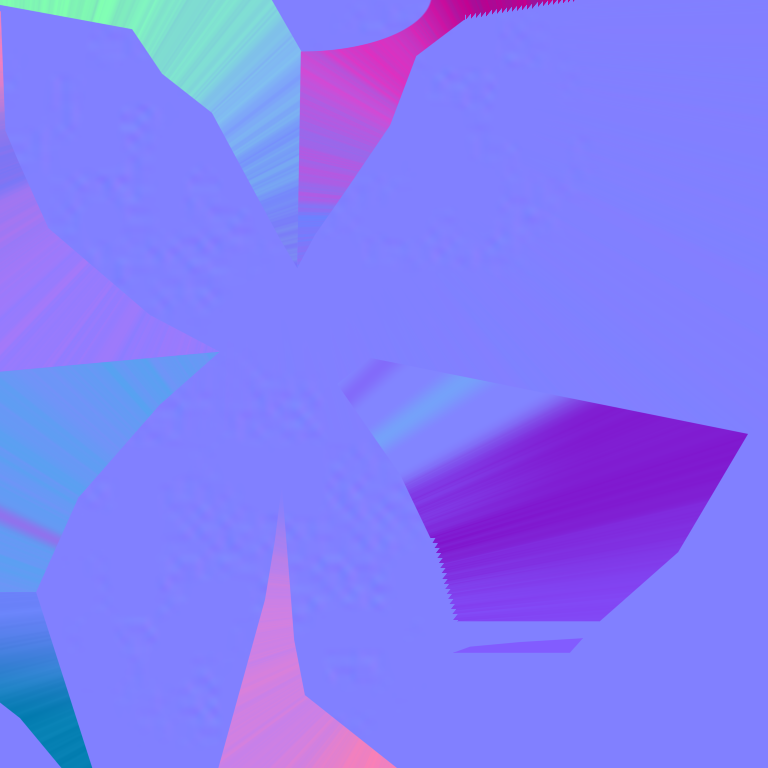
This texture map is drawn by a three.js fragment shader. Its source:

```glsl
// Tangent-space normal map: flat blue leaves split by fanned, streaked petals.
#define FLAT vec3(.505, .502, 1.)
#define EDGE_SOFT .0009
#define STREAK_FREQ 24.
#define STREAK_GAIN .1
#define BUMP_FREQ 75.
#define BUMP_GAIN .045
#define TOOTH_FREQ 150.
#define TOOTH_SIZE .007

varying vec2 vUv;

float hash(vec2 p) {
  return fract(sin(dot(p, vec2(127.1, 311.7))) * 43758.5);
}

float noise(vec2 p) {
  vec2 i = floor(p), f = fract(p);
  f *= f * (3. - 2. * f);
  return mix(mix(hash(i), hash(i + vec2(1, 0)), f.x),
             mix(hash(i + vec2(0, 1)), hash(i + vec2(1, 1)), f.x), f.y);
}

// Layered one-dimensional noise, scaled for tinting
float streak(float a, float seed) {
  float sum = 0., gain = STREAK_GAIN * .5, freq = STREAK_FREQ;
  for (int i = 0; i < 3; i++) {
    sum += gain * (2. * noise(vec2(a * freq, seed)) - 1.);
    freq *= 2.7;
    gain *= .7;
  }
  return sum;
}

// Elevation of p seen from a fan centre, mirrored left to right
float fan(vec2 p, float x, float y) {
  return atan(p.y - y, abs(p.x - x));
}

// Coverage of an eight-cornered polygon, corners in thousandths
float polygon(vec2 p, mat4 corners) {
  vec2 prev = corners[3].zw * .001;
  float dist = 9., side = 1.;
  for (int i = 0; i < 8; i++) {
    vec4 pair = corners[i / 2] * .001;
    vec2 v = i == i / 2 * 2 ? pair.xy : pair.zw;
    vec2 edge = prev - v, w = p - v;
    float t = clamp(dot(w, edge) / max(dot(edge, edge), .000001), 0., 1.);
    dist = min(dist, length(w - edge * t));
    bool above = p.y >= v.y, below = p.y < prev.y;
    bool left = edge.x * w.y > edge.y * w.x;
    if (above == below && above == left) side = -side;
    prev = v;
  }
  return smoothstep(-EDGE_SOFT, EDGE_SOFT, -side * dist);
}

float band(float a, float centre, float width) {
  return 1. - smoothstep(0., width, abs(a - centre));
}

float disc(vec2 p, float x, float y, float radius) {
  return 1. - smoothstep(radius * .6, radius, length(p - vec2(x, y)));
}

// Flat field with embossed grain and faint long rays
vec3 leafField(vec2 p) {
  float grain = max(disc(p, .17, .77, .25), disc(p, .57, .82, .23));
  grain = max(grain, disc(p, .33, .27, .3));
  vec2 q = p * BUMP_FREQ, s = vec2(.3, 0);
  vec2 slope = vec2(noise(q + s) - noise(q - s), noise(q + s.yx) - noise(q - s.yx));
  slope *= smoothstep(.35, .75, noise(q * .3)) * grain * BUMP_GAIN;
  float rays = smoothstep(.35, .5, length(p - vec2(.31, .96))) * step(.44, p.y);
  return FLAT + vec3(slope, 0) + vec3(-.14, .08, 0) * rays * streak(fan(p, .31, .96), 9.);
}

vec3 greenPetal(vec2 p) {
  float a = fan(p, .009, .604);
  vec3 c = mix(vec3(.48, .49, .97), vec3(.46, .6, .97), smoothstep(.22, .45, a));
  c = mix(c, vec3(.5, .7, .96), smoothstep(.45, .72, a));
  c = mix(c, vec3(.5, .88, .82), smoothstep(.7, .93, a));
  c = mix(c, vec3(.5, .97, .7), smoothstep(.95, 1.35, a));
  return c + vec3(.1, .9, -.3) * streak(a, 1.);
}

vec3 magentaPetal(vec2 p) {
  float a = fan(p, .727, .717);
  vec3 c = mix(vec3(.49, .47, .98), vec3(.63, .39, .91), smoothstep(-.06, .16, a));
  c = mix(c, vec3(.73, .34, .87), smoothstep(.2, .55, a));
  c = mix(c, vec3(.82, .21, .77), smoothstep(.5, .75, a));
  c = mix(c, vec3(.68, .03, .58), smoothstep(.78, 1.25, a));
  return c + vec3(1.1, -.6, -.4) * streak(a, 2.);
}

vec3 mauvePetal(vec2 p) {
  float a = fan(p, .352, .906);
  vec3 c = mix(vec3(.6, .48, .99), vec3(.65, .46, .94), smoothstep(-.75, -.47, a));
  c = mix(c, vec3(.48, .46, .96), smoothstep(-.46, -.38, a));
  c = mix(c, vec3(.93, .5, .76), smoothstep(-.33, .05, a));
  return c + vec3(.6, -.1, -.2) * streak(a, 3.);
}

vec3 bluePetal(vec2 p) {
  float a = fan(p, .52, .091);
  vec3 c = vec3(.4, .6, .96) + vec3(.7, -.4, .2) * streak(a, 4.);
  return mix(c, vec3(.56, .45, .93), band(a, .43, .035));
}

vec3 tealPetal(vec2 p) {
  vec3 c = mix(vec3(.02, .5, .7), vec3(.42, .51, .98), smoothstep(.05, .22, p.y));
  return c + .3 * streak(fan(p, .52, .254), 5.);
}

vec3 pinkPetal(vec2 p) {
  float a = fan(p, .573, .219);
  vec3 c = mix(vec3(.95, .5, .74), vec3(.81, .5, .89), smoothstep(-1.15, -.75, a));
  c += vec3(.5, 0, -.4) * streak(a, 6.);
  return mix(c, FLAT, smoothstep(.2, .38, p.y));
}

vec3 violetPetal(vec2 p) {
  float a = fan(p, .104, .154), glow = 1. - smoothstep(.55, .78, p.x);
  vec3 c = mix(vec3(.51, .28, .96), vec3(.5, .17, .87), smoothstep(.08, .22, a));
  c = mix(c, vec3(.5, .11, .82), smoothstep(.225, .245, a));
  c += vec3(0, .1, .07) * glow * smoothstep(.25, .4, a);
  c += vec3(0, .7, .4) * streak(a * 2., 7.) * (.35 + .65 * glow);
  c = mix(c, vec3(.51, .52, 1), smoothstep(.43, .51, a));
  c = mix(c, vec3(.46, .63, .98), band(a, .61, .055));
  return mix(c, vec3(.51, .42, .98), band(a, .755, .05));
}

void main() {
  vec2 p = vUv, tooth = TOOTH_SIZE * fract(p * TOOTH_FREQ);
  vec3 c = leafField(p);
  // Upper petals, with a rounded bite and a toothed rim
  c = mix(c, greenPetal(p), polygon(p, mat4(-100, 1012, 172, 962, 211, 904, 276, 853,
    365, 688, 387, 651, 393, 932, 347, 1012)));
  vec2 rim = p - vec2(0, tooth.x * step(.605, p.x));
  float bite = smoothstep(.99, 1.01, length((p - vec2(.393, 1.007)) / vec2(.169, .074)));
  c = mix(c, magentaPetal(p), bite * polygon(rim, mat4(393, 1012, 830, 1012, 604, 974,
    542, 927, 508, 837, 449, 750, 410, 694, 387, 651)));
  // Left petals
  c = mix(c, mauvePetal(p), polygon(p, mat4(-10, 990, 1, 985, 7, 830, 23, 792,
    63, 703, 195, 590, 286, 542, -10, 515)));
  c = mix(c, bluePetal(p), polygon(p, mat4(-10, 515, 286, 542, 208, 473, 102, 352,
    47, 229, -10, 229, -10, 229, -10, 229)));
  c = mix(c, tealPetal(p), polygon(p, mat4(-10, 229, 47, 229, 124, -12, 90, -12,
    26, 65, -10, 93, -10, 93, -10, 93)));
  // Lower spike, right petal and its sliver
  c = mix(c, pinkPetal(p), polygon(p, mat4(367, 369, 378, 232, 383, 167, 397, 95,
    532, -12, 281, -12, 345, 219, 358, 297)));
  vec2 saw = p - vec2(tooth.y * step(p.y, .3) * step(p.x, .61), 0);
  c = mix(c, violetPetal(p), polygon(saw, mat4(439, 500, 482, 534, 974, 435, 883, 281,
    781, 191, 591, 191, 565, 290, 521, 382)));
  c = mix(c, vec3(.51, .36, 1), polygon(p, mat4(590, 150, 612, 158, 677, 164, 759, 169,
    742, 150, 742, 150, 742, 150, 742, 150)));
  gl_FragColor = vec4(clamp(c, 0., 1.), 1);
}
```
